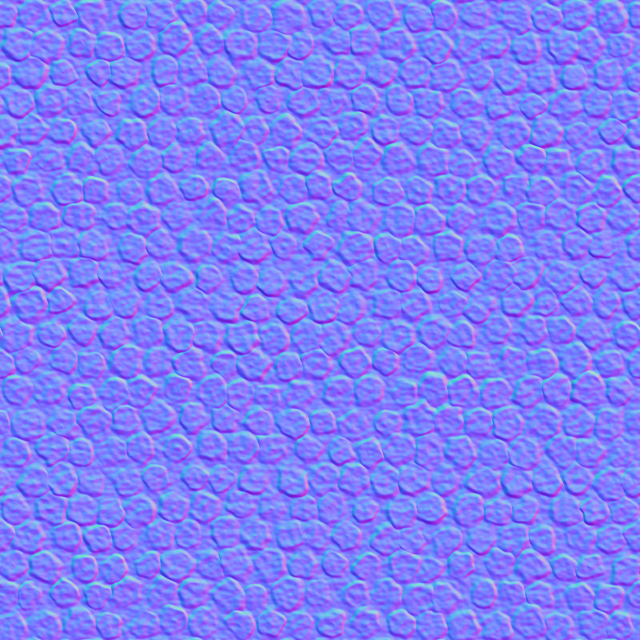
Give the GLSL for this texture map, as a three.js fragment shader.

```glsl
varying vec2 vUv;

const vec2 GRID = vec2(20.0, 22.0);

vec2 hash2(vec2 p) {
  vec2 q = vec2(dot(p, vec2(127.1, 311.7)), dot(p, vec2(269.5, 183.3)));
  return fract(sin(q) * 43758.545);
}

// Gradient noise that repeats after a whole number of cells
float corner(vec2 cell, vec2 offset, vec2 period) {
  float angle = 6.2832 * hash2(mod(cell, period) + 3.7).x;
  return dot(vec2(cos(angle), sin(angle)), offset);
}

float gradientNoise(vec2 uv, vec2 period) {
  vec2 p = uv * period;
  vec2 i = floor(p);
  vec2 f = p - i;
  vec2 u = f * f * f * (f * (f * 6.0 - 15.0) + 10.0);
  vec2 e = vec2(1.0, 0.0);
  float low = mix(corner(i, f, period), corner(i + e.xy, f - e.xy, period), u.x);
  float high = mix(corner(i + e.yx, f - e.yx, period), corner(i + e.xx, f - e.xx, period), u.x);
  return mix(low, high, u.y);
}

// Flat pebble: narrow edge, slight dome, raised lip and a small central pip
float pebble(vec2 offset, vec2 id) {
  vec2 size = hash2(id + 17.3);
  vec2 lean = hash2(id + 41.9) - 0.5;
  float radius = mix(0.47, 0.63, size.x);
  float d = length(offset) / radius;
  float rowLean = 0.04 * sin(id.y * 6.2832 * 3.0 / GRID.y + 1.0);
  float top = mix(0.03, 0.068, size.y) + 0.015 * (1.0 - d * d);
  top += 0.02 * size.x * exp(-pow((d - 0.7) / 0.13, 2.0));
  top += 0.018 * exp(-d * d * 45.0);
  top += dot(offset, 0.1 * lean + vec2(0.0, rowLean));
  return top * (1.0 - smoothstep(0.78, 1.06, d));
}

// Staggered rows of overlapping pebbles, in units of the row height
float pebbles(vec2 uv) {
  vec2 p = uv * GRID;
  p.y += 0.25 * gradientNoise(uv, vec2(5.0, 3.0));

  // Roughen the outlines
  p.x += 0.16 * gradientNoise(uv + 0.21, vec2(46.0, 52.0));
  p.y += 0.16 * gradientNoise(uv + 0.63, vec2(46.0, 52.0));

  float relief = 0.0;
  for (int j = -1; j <= 1; j++) {
    float row = floor(p.y) + float(j);
    float shift = 0.5 * mod(row, 2.0);
    for (int i = -1; i <= 1; i++) {
      float column = floor(p.x - shift) + float(i);
      vec2 id = mod(vec2(column, row), GRID);
      vec2 center = vec2(column + shift, row) + 0.5;
      center += (hash2(id) - 0.5) * vec2(0.32, 0.2);
      vec2 offset = (p - center) * vec2(GRID.y / GRID.x, 1.0);
      relief = max(relief, pebble(offset, id));
    }
  }
  return relief;
}

float height(vec2 uv) {
  float grain = 0.05 * gradientNoise(uv, vec2(58.0, 72.0));
  grain += 0.03 * gradientNoise(uv + 0.37, vec2(100.0, 128.0));
  return (pebbles(uv) + grain) / GRID.y;
}

void main() {
  // Central differences give the slope
  vec2 e = vec2(0.0014, 0.0);
  vec2 slope = vec2(
    height(vUv + e.xy) - height(vUv - e.xy),
    height(vUv + e.yx) - height(vUv - e.yx)) / (2.0 * e.x);

  // Pack the surface normal into colour
  vec3 normal = normalize(vec3(-slope * vec2(0.95, 1.05), 1.0));
  gl_FragColor = vec4(normal * 0.5 + 0.5, 1.0);
}
```
